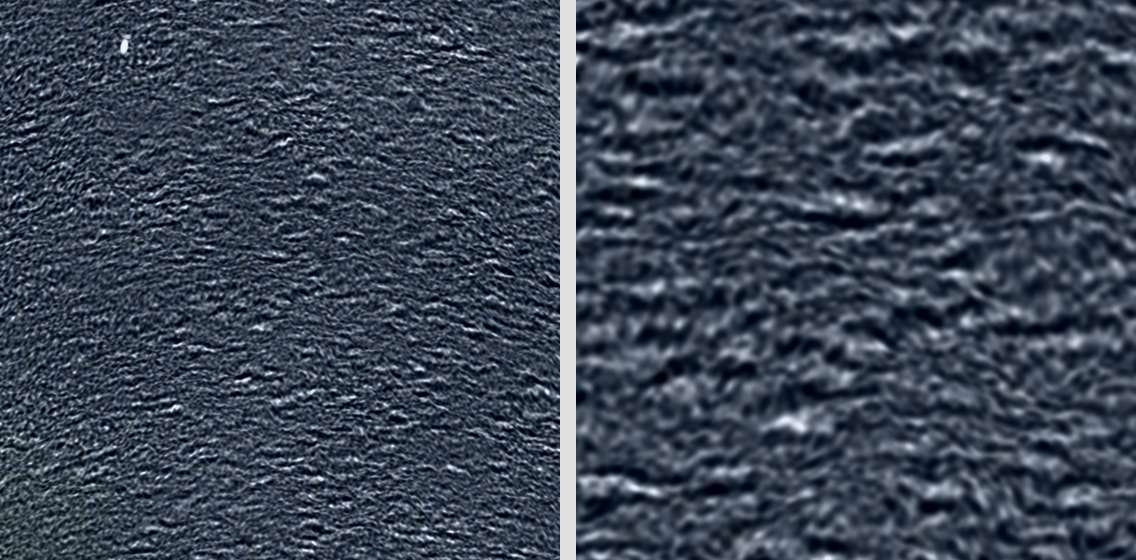
Left: the whole. Right: its middle third, enlarged.
Write a WebGL 1 fragment shader that draws this texture.

```glsl
precision highp float;
// Dark blue open water seen from above, covered in fine arcing wind ripples.

uniform vec2 u_resolution;

const float NOISE_DEVIATION = 0.216;  // spread of gradientNoise before scaling
const float RELIEF_DEVIATION = 1.34;  // spread of a difference of two noises
const vec2 REACH_ACROSS = vec2(0.0, 0.35);  // sampling offsets, in cells
const vec2 REACH_ALONG = vec2(0.35, 0.0);
const vec3 WATER_TINT = vec3(-0.04, 0.0, 0.06);
const vec3 FLOAT_COLOR = vec3(0.93, 0.95, 1.0);

// Random unit vector for a lattice cell
vec2 cellGradient(vec2 cell) {
  vec3 p = fract(cell.xyx * vec3(0.1031, 0.1030, 0.0973));
  p += dot(p, p.yzx + 33.33);
  float angle = 6.28318 * fract((p.x + p.y) * p.z);
  return vec2(cos(angle), sin(angle));
}

// Gradient noise scaled to a standard deviation of about one
float gradientNoise(vec2 p) {
  vec2 cell = floor(p);
  vec2 f = p - cell;
  vec2 blend = f * f * f * (f * (f * 6.0 - 15.0) + 10.0);
  vec2 e = vec2(1.0, 0.0);
  float a = dot(cellGradient(cell), f);
  float b = dot(cellGradient(cell + e.xy), f - e.xy);
  float c = dot(cellGradient(cell + e.yx), f - e.yx);
  float d = dot(cellGradient(cell + e.xx), f - e.xx);
  return mix(mix(a, b, blend.x), mix(c, d, blend.x), blend.y) / NOISE_DEVIATION;
}

// Bend space so that level lines rise on the left and fall on the right
vec2 bendAlongCrests(vec2 uv, float center, float curvature) {
  float offset = uv.x - center;
  float wander = 0.0028 * gradientNoise(uv * 9.0 + 17.0)
               + 0.0010 * gradientNoise(uv * 31.0 + 53.0);
  return vec2(uv.x, uv.y + curvature * offset * offset + wander);
}

// Light and shade of ripples, as a height difference over the given reach;
// skew tilts the lattice to hide its rows
float rippleRelief(vec2 p, vec2 frequency, vec2 reach, float skew, float seed) {
  vec2 q = p * frequency + skew * vec2(p.y, -p.x) + seed;
  return (gradientNoise(q + reach) - gradientNoise(q - reach)) / RELIEF_DEVIATION;
}

// Sparse long crests, short wavelets, fine chop and cracks that cross them
float rippleLight(vec2 p, float choppiness) {
  float crests = rippleRelief(p, vec2(30.0, 84.0), REACH_ACROSS, 5.0, 11.3);
  float wavelets = rippleRelief(p, vec2(74.0, 116.0), REACH_ACROSS, -8.0, 37.7);
  float chop = rippleRelief(p, vec2(148.0, 160.0), REACH_ACROSS, 13.0, 71.9);
  float cracks = rippleRelief(p, vec2(122.0, 112.0), REACH_ALONG, -17.0, 23.1);
  crests *= 0.92 + 0.40 * gradientNoise(p * vec2(15.0, 32.0) + 63.0);
  vec4 weights = mix(vec4(0.72, 0.50, 0.40, 0.30), vec4(0.50, 0.50, 0.46, 0.48), choppiness);
  return dot(normalize(weights), vec4(crests, wavelets, chop, cracks));
}

// Skewed tone curve: broad dark troughs, rare bright glints
float glintTone(float light) {
  float h = clamp(light, -2.9, 3.6);
  return 0.246 + 0.131 * h + 0.016 * h * h;
}

// Soft coverage of a tilted ellipse
float ellipseMask(vec2 p, vec2 radius, float tilt, float softness) {
  float c = cos(tilt);
  float s = sin(tilt);
  vec2 q = vec2(c * p.x + s * p.y, c * p.y - s * p.x);
  float edge = (length(q / radius) - 1.0) * min(radius.x, radius.y);
  return 1.0 - smoothstep(-softness, softness, edge);
}

void main() {
  vec2 uv = gl_FragCoord.xy / u_resolution;

  // Ripples, choppier toward the left and in scattered patches
  float leftward = 1.0 - smoothstep(0.0, 0.45, uv.x);
  float choppiness = clamp(leftward + 0.25 * gradientNoise(uv * 6.0 + 41.0), 0.0, 1.0);
  vec2 p = bendAlongCrests(uv, 0.47, 0.30);
  float light = rippleLight(p, choppiness);

  // Gusts vary the contrast, broad patches vary the tone
  float gust = 1.0 + 0.12 * gradientNoise(uv * vec2(4.0, 7.0) + 5.0);
  float patchTone = 0.09 * gradientNoise(uv * 3.0 + 29.0)
                  - 0.10 * smoothstep(0.2, 0.9, uv.y) * leftward;
  float tone = glintTone(light * gust + patchTone);

  // Slight hue drift, greener in the lower left corner
  float drift = 0.005 * gradientNoise(uv * 45.0 + 91.0);
  float green = 0.015 * (1.0 - smoothstep(0.0, 0.4, length(uv)));
  vec3 color = tone + WATER_TINT + vec3(drift, green, -drift - green);

  // Small pale float drifting near the upper left
  vec2 fromFloat = uv - vec2(0.222, 0.917);
  float hull = ellipseMask(fromFloat, vec2(0.0065, 0.014), -0.2, 0.002);
  float bow = ellipseMask(fromFloat - vec2(0.006, 0.017), vec2(0.006, 0.004), 0.0, 0.002);
  color = mix(color, FLOAT_COLOR, max(hull, 0.7 * bow));

  gl_FragColor = vec4(clamp(color, 0.0, 1.0), 1.0);
}
```
